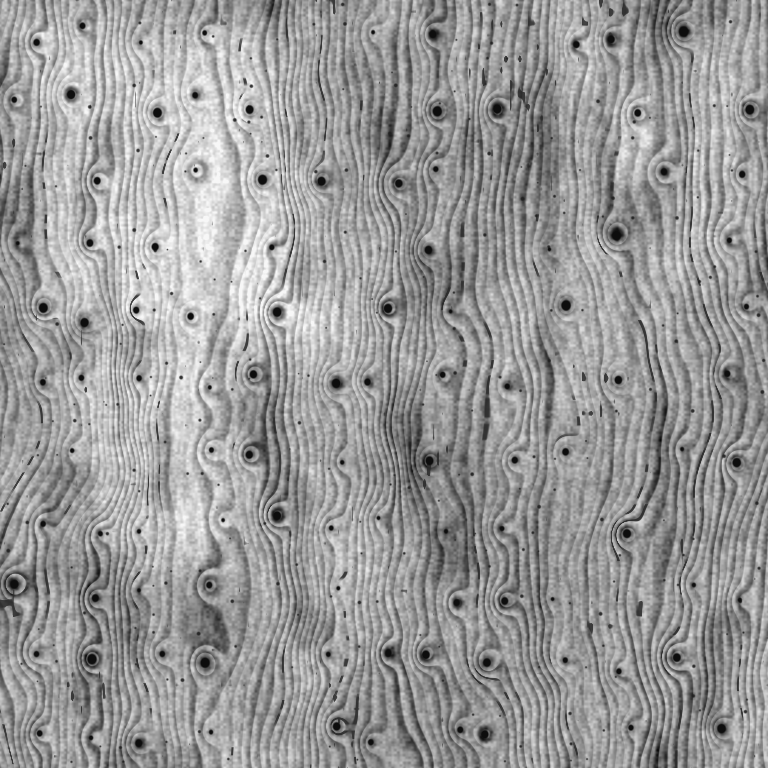
A Shadertoy shader for this texture:

```glsl
// Weathered grey plywood: vertical growth rings are level lines of a stretched
// noise field that bends around scattered knots. Pale worn patches, fine
// fibres, broken black pores and small specks are layered over the rings.

float hash(vec2 p) {
    vec3 q = fract(p.xyx * 0.1031);
    q += dot(q, q.yzx + 33.33);
    return fract((q.x + q.y) * q.z);
}

float noise(vec2 p) {
    vec2 i = floor(p), f = fract(p);
    f = f * f * (3.0 - 2.0 * f);
    return mix(mix(hash(i), hash(i + vec2(1, 0)), f.x),
               mix(hash(i + vec2(0, 1)), hash(i + vec2(1, 1)), f.x), f.y);
}

float layered(vec2 p) {
    return 0.55 * noise(p) + 0.3 * noise(p * 2.1 + 17.0) + 0.15 * noise(p * 4.3 + 41.0);
}

// Soft-edged rectangle mask
float patchMask(vec2 p, vec2 center, vec2 halfSize) {
    vec2 d = abs(p - center) - halfSize;
    return 1.0 - smoothstep(-0.04, 0.05, max(d.x, d.y));
}

// Scattered knots: x = ring shift, y = ring bump, z = dark core, w = halo
vec4 knots(vec2 p, float pixel) {
    vec2 grid = vec2(13, 11), cell = floor(p * grid);
    vec4 sum = vec4(0);
    for (int j = -1; j <= 1; j++)
    for (int i = -1; i <= 1; i++) {
        vec2 id = cell + vec2(i, j) + 50.0;
        if (hash(id + 7.3) > 0.68) continue;
        vec2 jitter = vec2(0.2 + 0.6 * hash(id + 90.0), 0.35 + 0.3 * hash(id + 150.0));
        vec2 d = p - (id - 50.0 + jitter) / grid;
        float size = 0.35 + 0.65 * hash(id + 210.0);
        float radius = 0.0062 * size;
        float r = length(d * vec2(1.0, 0.9));
        sum.x -= size * d.x * exp(-dot(d, d * vec2(1800, 1000)));
        sum.y += 2.6 * size * exp(-r * r * 3600.0);
        sum.z = max(sum.z, 1.0 - smoothstep(-pixel, pixel, r - radius));
        sum.w = max(sum.w, size * (1.0 - smoothstep(radius, radius * 2.6, r)));
    }
    return sum;
}

// Tiny round dark specks, one per chosen cell
float specks(vec2 p, float pixel) {
    vec2 q = p * 48.0, id = floor(q);
    vec2 spot = 0.25 + 0.5 * vec2(hash(id + 11.0), hash(id + 63.0));
    float radius = 0.0008 + 0.0016 * hash(id + 120.0);
    float r = length(q - id - spot) / 48.0;
    return step(0.88, hash(id + 31.0)) * (1.0 - smoothstep(-pixel, pixel, r - radius));
}

void mainImage(out vec4 fragColor, in vec2 fragCoord) {
    vec2 p = fragCoord / iResolution.y;
    float pixel = 1.0 / iResolution.y;
    vec4 knot = knots(p, pixel);

    // Growth rings: sharp on one side, gradual on the other
    vec2 g = p + vec2(knot.x, 0);
    g.x += 0.004 * sin(g.y * 23.0 + g.x * 19.0) + 0.002 * sin(g.y * 61.0 - g.x * 37.0);
    float field = 74.0 * g.x + 6.5 * noise(g * vec2(9, 4.2) + 3.0)
                + 1.3 * noise(g * vec2(24, 13)) + knot.y;
    float ring = floor(field), phase = field - ring;
    float profile = smoothstep(0.15, 0.78, phase) * (1.0 - smoothstep(0.8, 1.0, phase));
    float strength = 0.1 + 0.22 * hash(vec2(ring, 5)) * (0.5 + noise(p * vec2(14, 8)));
    float rings = profile * strength * (1.0 - smoothstep(0.35, 1.0, fwidth(field)));

    // Worn pale patches and darker weathering
    vec2 q = p + 0.09 * (vec2(layered(p * 9.0), layered(p * 9.0 + 70.0)) - 0.5);
    float pale = patchMask(q, vec2(0.22, 0.76), vec2(0.18, 0.2));
    pale = max(pale, patchMask(q, vec2(0.17, 0.43), vec2(0.1, 0.14)));
    pale = max(pale, 0.6 * patchMask(q, vec2(0.86, 0.8), vec2(0.12, 0.15)));
    float tone = 0.70 + 0.15 * pale + 0.26 * (layered(p * vec2(7, 5) + 9.0) - 0.5);
    tone -= 0.14 * smoothstep(0.62, 0.9, noise(p * vec2(28, 11) + 80.0));

    // Fibres and fine grit
    float fibre = noise(p * vec2(250, 70)) - 0.5;
    float grit = noise(p * vec2(270, 300) + 30.0) - 0.5;
    float cross = noise(p * vec2(60, 190) + 60.0) - 0.5;
    tone += 0.14 * fibre + 0.17 * grit + 0.07 * cross - rings;

    // Pores broken along some rings, and clustered splits
    float pore = step(0.72, hash(vec2(ring, 77)))
               * (1.0 - smoothstep(0.06, 0.16, abs(phase - 0.8)))
               * smoothstep(0.5, 0.68, noise(vec2(ring * 7.0, p.y * 95.0)))
               * smoothstep(0.58, 0.72, noise(vec2(ring * 3.0, p.y * 9.0)));
    float cluster = smoothstep(0.72, 0.95, noise(p * vec2(9, 10) + 23.0));
    float limit = 0.95 - 0.16 * cluster;
    float split = smoothstep(limit, limit + 0.07, noise(p * vec2(170, 65) + 12.0));

    // Dark marks over the wood
    tone -= 0.26 * knot.w;
    tone = mix(tone, 0.16, 0.85 * max(pore, split));
    tone = mix(tone, 0.12, 0.9 * specks(p, pixel));
    tone = mix(tone, 0.05, knot.z);
    fragColor = vec4(vec3(clamp(tone, 0.03, 0.97)), 1.0);
}
```
